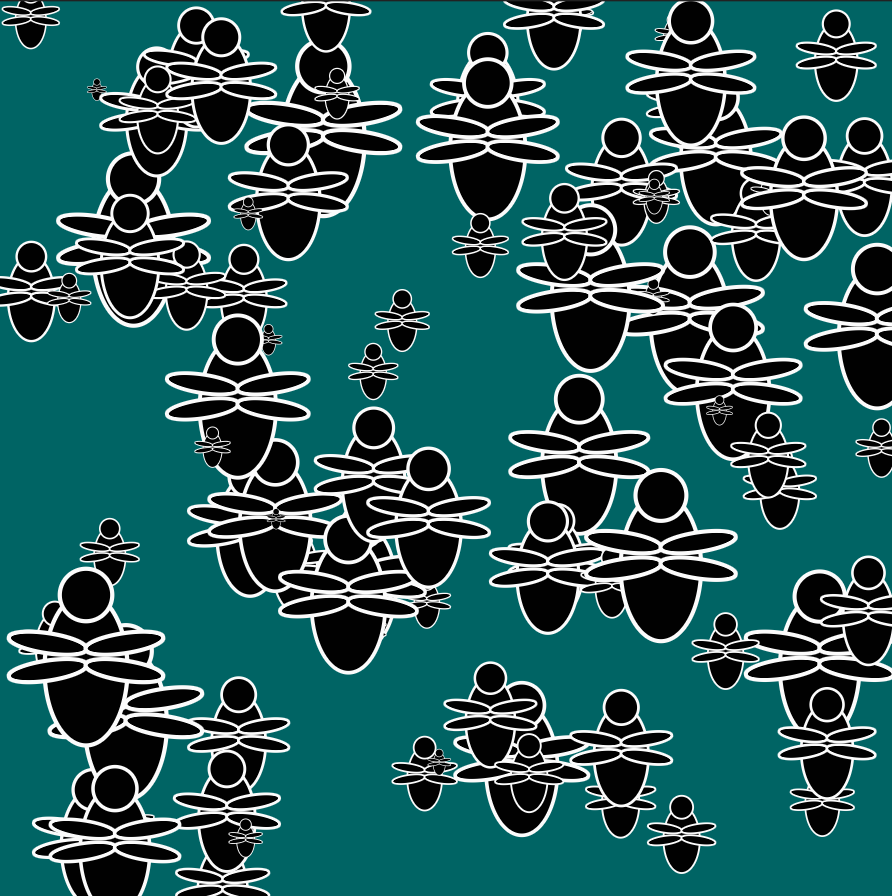
This pattern is drawn by a Shadertoy shader. Its source:

```glsl
// Scattered black winged insects with white outlines on a flat teal ground.

const vec3 TEAL  = vec3(0.0, 0.392, 0.392);
const vec3 INK   = vec3(0.003);
const vec3 CHALK = vec3(0.985);
const vec3 RIM   = vec3(0.13);

const int   INSECT_COUNT = 92;
const float MIN_SPAN = 0.009;   // half wing span, in canvas heights
const float MAX_SPAN = 0.088;
const float STROKE = 0.054;     // outline width relative to the span

// Two pseudo-random values from one number
vec2 hash21(float n) {
    vec3 p = fract(vec3(n) * vec3(0.1031, 0.1030, 0.0973));
    p += dot(p, p.yzx + 33.33);
    return fract((p.xx + p.yz) * p.zy);
}

vec2 rotate(vec2 p, float angle) {
    float c = cos(angle), s = sin(angle);
    return vec2(c * p.x - s * p.y, s * p.x + c * p.y);
}

// Approximate signed distance to an axis-aligned ellipse
float ellipseDistance(vec2 p, vec2 radii) {
    p += 1e-4;
    float k = length(p / radii);
    return k * (k - 1.0) / length(p / (radii * radii));
}

// Pixel coverage of the region where the distance is negative
float coverage(float d, float pixel) {
    return clamp(0.5 - d / pixel, 0.0, 1.0);
}

// Lays a filled, outlined shape over the colour below
vec3 paintShape(vec3 below, float d, float pixel) {
    vec3 outlined = mix(below, CHALK, coverage(d - 0.5 * STROKE, pixel));
    return mix(outlined, INK, coverage(d + 0.5 * STROKE, pixel));
}

// One insect; p is measured in half spans from the wing joint
vec3 paintInsect(vec3 color, vec2 p, float pixel) {
    // Body
    color = paintShape(color, ellipseDistance(p - vec2(0.0, -0.16), vec2(0.53, 0.97)), pixel);

    // Two pairs of wings, lower pair first
    for (int i = 0; i < 4; i++) {
        float side = (i % 2 == 0) ? -1.0 : 1.0;
        float level = (i < 2) ? -1.0 : 1.0;
        vec2 q = p * vec2(side, level) - vec2(0.49, 0.175);
        color = paintShape(color, ellipseDistance(rotate(q, -0.15), vec2(0.5, 0.128)), pixel);
    }

    // Head
    return paintShape(color, length(p - vec2(0.0, 0.79)) - 0.335, pixel);
}

void mainImage(out vec4 fragColor, in vec2 fragCoord) {
    vec2 uv = fragCoord / iResolution.y;
    float aspect = iResolution.x / iResolution.y;
    float pixel = 1.0 / iResolution.y;
    vec3 color = TEAL;

    // Random places, evenly spread sizes, later insects on top
    for (int i = 0; i < INSECT_COUNT; i++) {
        float id = float(i);
        vec2 center = hash21(id * 7.31 + 4.7) * vec2(aspect, 1.0);
        float span = mix(MIN_SPAN, MAX_SPAN, fract(id * 0.618034 + 0.37));
        vec2 p = (uv - center) / span;
        if (length(p) < 1.3 + pixel / span) {
            color = paintInsect(color, p, pixel / span);
        }
    }

    // Thin dark rim along the top edge
    color = mix(color, RIM, coverage(0.9985 - uv.y, pixel));

    fragColor = vec4(color, 1.0);
}
```
